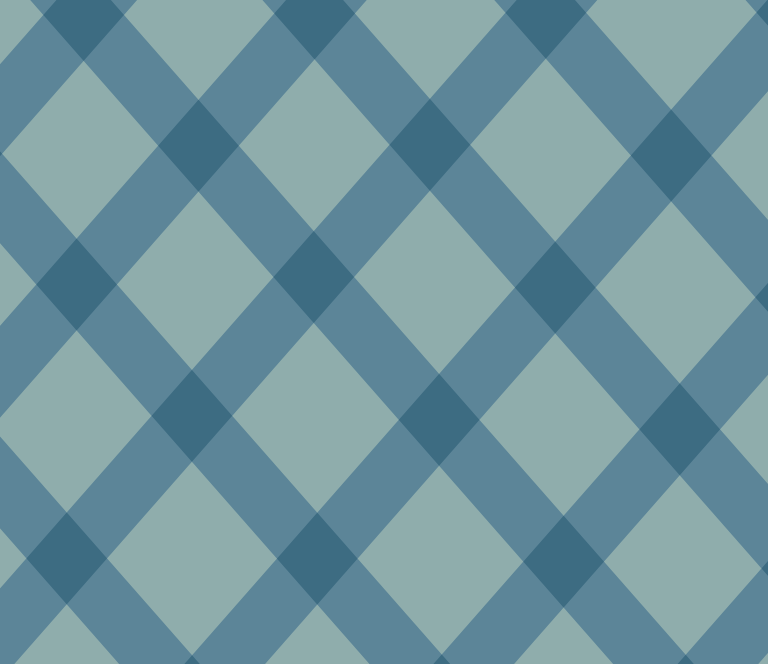
A Shadertoy shader for this pattern:

```glsl
// Diagonal lattice of crossing translucent bands with gently uneven spacing
#define LIGHT vec3(0.560, 0.680, 0.675)
#define MID vec3(0.360, 0.522, 0.596)
#define DARK vec3(0.238, 0.422, 0.510)
#define SLOPE 1.139
#define HALF_WIDTH 0.0692
#define LINES 6
#define FALL_START -1.348
#define FALL_PITCH 0.4149
#define FALL_DRIFT vec4(-0.0068, 0.0155, 0.0050, 0.0009)
#define RISE_START 0.166
#define RISE_PITCH 0.4131
#define RISE_DRIFT vec4(-0.0274, -0.0091, 0.0038, 0.0033)

const float PI = 3.14159;

// Coverage of one family of parallel bands; drift holds sine harmonics of the spacing
float bands(float coord, float start, float pitch, vec4 drift, float blur) {
    float nearest = 1e3;
    for (int i = 0; i < LINES; i++) {
        float k = float(i);
        vec4 wave = sin(PI * k / float(LINES - 1) * vec4(1.0, 2.0, 3.0, 4.0));
        float center = start + pitch * k + dot(drift, wave);
        nearest = min(nearest, abs(coord - center));
    }
    return 1.0 - smoothstep(-blur, blur, nearest - HALF_WIDTH);
}

void mainImage(out vec4 fragColor, in vec2 fragCoord) {
    // Canvas heights, measured from the top left
    vec2 p = vec2(fragCoord.x, iResolution.y - fragCoord.y) / iResolution.y;
    float blur = 0.6 * length(vec2(SLOPE, 1.0)) / iResolution.y;

    float falling = bands(p.y - SLOPE * p.x, FALL_START, FALL_PITCH, FALL_DRIFT, blur);
    float rising = bands(p.y + SLOPE * p.x, RISE_START, RISE_PITCH, RISE_DRIFT, blur);

    // Single bands over the ground, then the darker crossings
    vec3 color = mix(LIGHT, MID, max(falling, rising));
    color = mix(color, DARK, falling * rising);
    fragColor = vec4(color, 1.0);
}
```
